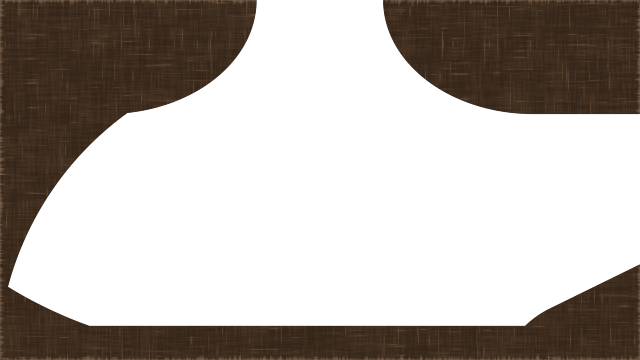
Reproduce this background procedurally as a Shadertoy shader.

```glsl
const vec3 PAPER = vec3(1.0);
const vec3 DARK_CLOTH = vec3(0.205, 0.148, 0.100);
const vec3 WARM_CLOTH = vec3(0.275, 0.200, 0.138);
const vec3 LIGHT_THREAD = vec3(0.43, 0.32, 0.235);
const vec3 FRAYED_THREAD = vec3(0.56, 0.46, 0.37);

float hash(vec2 p) {
    vec3 q = fract(vec3(p.xyx) * 0.1031);
    q += dot(q, q.yzx + 33.33);
    return fract((q.x + q.y) * q.z);
}

float valueNoise(vec2 p) {
    vec2 cell = floor(p);
    vec2 f = fract(p);
    f = f * f * (3.0 - 2.0 * f);
    float low = mix(hash(cell), hash(cell + vec2(1, 0)), f.x);
    float high = mix(hash(cell + vec2(0, 1)), hash(cell + 1.0), f.x);
    return mix(low, high, f.y);
}

float circle(vec2 p, vec2 center, float radius) {
    return length(p - center) - radius;
}

// First-order distance to an ellipse
float ellipse(vec2 p, vec2 center, vec2 radii) {
    vec2 q = (p - center) / radii;
    float k = length(q);
    return k * (k - 1.0) / max(length(q / radii), 0.001);
}

// Negative on the cloth, positive on the blank area
float clothDistance(vec2 p) {
    vec2 radii = vec2(0.417, 0.317);

    // Upper lobes
    float d = ellipse(p, vec2(0.296, 1.0), radii);
    d = min(d, ellipse(p, vec2(1.481, 1.0), radii));
    d = min(d, max(1.481 - p.x, 0.683 - p.y));

    // Left sweep and its lower return
    d = min(d, max(p.x - 0.3565, -circle(p, vec2(0.866, -0.021), 0.873)));
    d = min(d, max(p.x - 0.40, -circle(p, vec2(0.653, 1.229), 1.204)));

    // Bottom band and rounded right slope
    d = min(d, p.y - 0.095);
    float slope = dot(p - vec2(1.5278, 0.1435), vec2(-0.44, 0.898));
    float shoulder = circle(p, vec2(1.6481, -0.1019), 0.2734);
    return min(d, max(slope, min(shoulder, 1.5278 - p.x)));
}

// Threads run along the x axis of p
float threads(vec2 p, float count) {
    float longRun = valueNoise(p * vec2(11.0, count));
    float shortRun = valueNoise(p * vec2(34.0, count * 1.13) + 41.0);
    return 0.5 * (longRun + shortRun);
}

vec3 wovenCloth(vec2 p) {
    float weft = threads(p, 270.0);
    float warp = threads(p.yx + 7.3, 270.0);
    float mottling = valueNoise(p * 22.0 + 13.0);
    float tone = 0.42 * weft + 0.42 * warp + 0.16 * mottling;
    vec3 color = mix(DARK_CLOTH, WARM_CLOTH, smoothstep(0.25, 0.75, tone));
    float glint = smoothstep(0.72, 0.98, max(weft, warp));
    return mix(color, LIGHT_THREAD, 0.65 * glint);
}

// Loose ends of varied length along one canvas edge
float fray(float along, float depth, float seed) {
    float pick = valueNoise(vec2(along * 250.0, seed));
    float reach = 0.003 + 0.020 * pick * pick;
    return (1.0 - smoothstep(0.0, reach, depth)) * (0.35 + 0.65 * pick);
}

float canvasFray(vec2 p, float width) {
    float sides = max(fray(p.y, p.x, 3.5), fray(p.y, width - p.x, 17.5));
    float ends = max(fray(p.x, p.y, 29.5), fray(p.x, 1.0 - p.y, 43.5));
    return max(sides, ends);
}

void mainImage(out vec4 fragColor, in vec2 fragCoord) {
    vec2 p = fragCoord / iResolution.y;
    float width = iResolution.x / iResolution.y;
    float pixel = 1.0 / iResolution.y;

    // Cloth with worn outer edges
    vec3 cloth = wovenCloth(p);
    cloth = mix(cloth, FRAYED_THREAD, 0.75 * canvasFray(p, width));

    // Blank cut-out
    float blank = smoothstep(-0.6 * pixel, 0.6 * pixel, clothDistance(p));
    fragColor = vec4(mix(cloth, PAPER, blank), 1.0);
}
```
